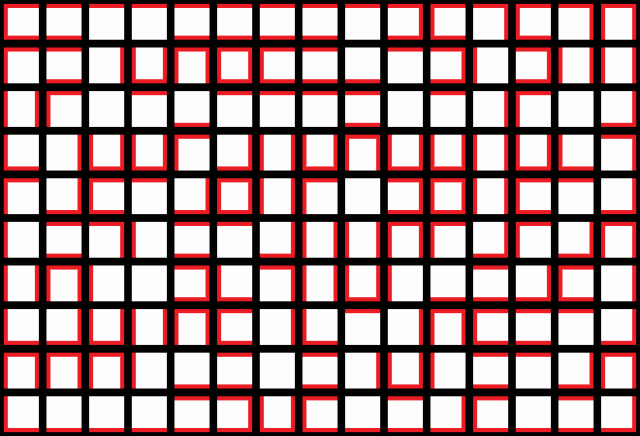
Write a WebGL 1 fragment shader that draws this pattern.

```glsl
precision highp float;
// Maze of white square cells on black, each cell lined in red along its closed sides.

#define GRID vec2(15.0, 10.0)
#define CELL_HALF 0.411
#define LINE_WIDTH 0.094
#define SEED 7.3
#define WHITE vec3(0.997, 0.994, 0.994)
#define BLACK vec3(0.006, 0.003, 0.003)
#define RED vec3(0.925, 0.11, 0.145)

uniform vec2 u_resolution;

float hash(vec2 p) {
  return fract(sin(dot(p + SEED, vec2(127.1, 311.7))) * 43758.5);
}

bool same(vec2 a, vec2 b) {
  return distance(a, b) < 0.5;
}

bool isInterior(vec2 v) {
  return all(greaterThan(v, vec2(0.5))) && all(lessThan(v, GRID - 0.5));
}

// One of the four axis directions, chosen at random per lattice post
vec2 randomDirection(vec2 post) {
  float angle = floor(hash(post) * 4.0) * 1.570796;
  return floor(vec2(cos(angle), sin(angle)) + 0.5);
}

// Each interior post grows one wall; odd posts turn aside from a doubled wall
vec2 wallDirection(vec2 post) {
  if (!isInterior(post)) return vec2(0.0);
  vec2 dir = randomDirection(post);
  vec2 target = post + dir;
  bool odd = mod(post.x + post.y, 2.0) > 0.5;
  if (odd && isInterior(target) && same(randomDirection(target), -dir)) {
    dir = vec2(-dir.y, dir.x);
  }
  return dir;
}

// 1 if a wall runs from the post along dir; the outer boundary is always closed
float wall(vec2 post, vec2 dir) {
  vec2 middle = post + 0.5 * dir;
  bool boundary = any(lessThan(middle, vec2(0.25)))
               || any(greaterThan(middle, GRID - 0.25));
  bool grown = same(wallDirection(post), dir)
            || same(wallDirection(post + dir), -dir);
  return (boundary || grown) ? 1.0 : 0.0;
}

// Smoothed step, one pixel wide
vec2 edge(vec2 dist, vec2 pixel) {
  return clamp(dist / pixel + 0.5, 0.0, 1.0);
}

void main() {
  vec2 pos = gl_FragCoord.xy / u_resolution * GRID;
  vec2 pixel = GRID / u_resolution;
  vec2 id = floor(pos);
  vec2 local = pos - id - 0.5;

  // Closed sides: left and bottom, then right and top
  vec2 right = vec2(1.0, 0.0);
  vec2 up = vec2(0.0, 1.0);
  vec2 lowWalls = vec2(wall(id, up), wall(id, right));
  vec2 highWalls = vec2(wall(id + right, up), wall(id + up, right));

  // Red strips just inside the cell
  float inner = CELL_HALF - LINE_WIDTH;
  vec2 low = lowWalls * edge(-local - inner, pixel);
  vec2 high = highWalls * edge(local - inner, pixel);
  vec2 strips = max(low, high);
  float line = max(strips.x, strips.y);

  // Black gaps between cells
  vec2 inside = edge(CELL_HALF - abs(local), pixel);
  vec3 color = mix(WHITE, RED, line);
  color = mix(BLACK, color, inside.x * inside.y);
  gl_FragColor = vec4(color, 1.0);
}
```
